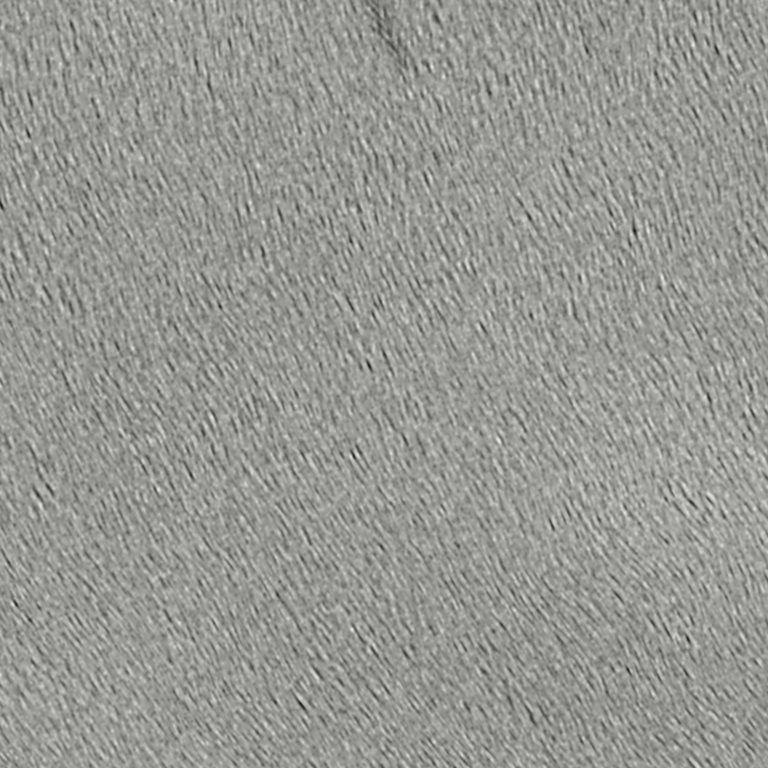
A Shadertoy shader for this texture:

```glsl
// Soft grey crinkled cloth: short slanted slits and ridges over a matte grain.
// All layers are cellular noise, summing signed flecks; the slit lattices are
// stretched along curved slant lines. Layered sines add faint broad shading.

vec3 hash3(vec2 cell) {
    vec3 h = fract(cell.xyx * vec3(0.1031, 0.1030, 0.0973));
    h += dot(h, h.yxz + 33.33);
    return fract((h.xxy + h.yzz) * h.zyx);
}

// One signed fleck per cell; ridge = 8 flanks it with the opposite tone
float flecks(vec2 p, float ridge) {
    vec2 cell = floor(p);
    float sum = 0.0;
    for (int j = -1; j <= 1; j++)
    for (int i = -1; i <= 1; i++) {
        vec2 c = cell + vec2(i, j);
        vec3 h = hash3(c + 71.0);
        vec2 d = p - c - h.xy;
        sum += (2.0 * h.z - 1.0) * (1.0 - ridge * d.x * d.x) * exp(-4.0 * dot(d, d));
    }
    return sum;
}

// Soft dark line that fades toward its end b
float stroke(vec2 p, vec2 a, vec2 b, float width) {
    vec2 ab = b - a;
    float t = clamp(dot(p - a, ab) / dot(ab, ab), 0.0, 1.0);
    float d = length(p - a - ab * t) / width;
    return exp(-d * d) * (1.0 - 0.6 * t);
}

// Pinched fold at the top edge, with slanted barbs along its spine
float crease(vec2 p) {
    vec2 top = vec2(0.480, 1.02), tip = vec2(0.532, 0.900);
    float dark = 0.6 * stroke(p, top, tip, 0.0032);
    for (int i = 0; i < 5; i++) {
        vec2 root = mix(top, tip, 0.22 + 0.17 * float(i));
        dark = max(dark, 0.9 * stroke(p, root, root + vec2(-0.034, 0.034), 0.0028));
        dark = max(dark, 0.8 * stroke(p, root, root + vec2(0.002, 0.028), 0.0025));
    }
    dark = max(dark, 0.7 * stroke(p, vec2(0.755, 0.965), vec2(0.797, 0.895), 0.0025));
    return max(dark, 0.8 * stroke(p, vec2(0.567, 0.795), vec2(0.552, 0.820), 0.0028));
}

void mainImage(out vec4 fragColor, in vec2 fragCoord) {
    vec2 uv = fragCoord / iResolution.y;

    // Coordinates across and along the slits, steeper toward the top
    vec2 wobble = 0.004 * sin(uv.yx * vec2(23.0, 19.0) + 2.0 * sin(uv * 11.0));
    vec2 q = uv + wobble;
    vec2 slant = vec2(q.x + 0.74 * q.y - 0.20 * q.y * q.y, q.y - 0.6 * q.x);

    // Long slits, and shorter steeper ones between them
    float slits = flecks(slant * vec2(112.0, 46.0), 8.0);
    slits -= 0.35 * slits * slits;
    vec2 steep = vec2(slant.x - 0.12 * q.y, slant.y);
    float nicks = flecks(steep * vec2(142.0, 70.0) + 30.0, 8.0);
    float patches = 1.0 + 0.25 * flecks(slant * vec2(13.0, 9.0), 0.0);

    // Fine grain
    float grain = flecks(uv * vec2(205.0, 190.0) + 40.0, 0.0);

    // Broad shading, with a pale worn area at the right
    float shade = 0.006 * sin(5.0 * uv.x + 7.0 * uv.y + sin(6.0 * uv.y))
                + 0.005 * sin(9.0 * uv.x - 8.0 * uv.y + 1.0);
    vec2 worn = (uv - vec2(0.88, 0.38)) / vec2(0.24, 0.15);
    shade += 0.032 * exp(-dot(worn, worn));
    vec2 dim = (uv - vec2(0.85, 0.12)) / vec2(0.30, 0.12);
    shade -= 0.016 * exp(-dot(dim, dim));

    float value = 0.599 + shade + patches * (0.165 * slits + 0.10 * nicks)
                + 0.112 * grain - 0.26 * crease(uv);
    fragColor = vec4(value * vec3(0.997, 1.003, 0.970), 1.0);
}
```
